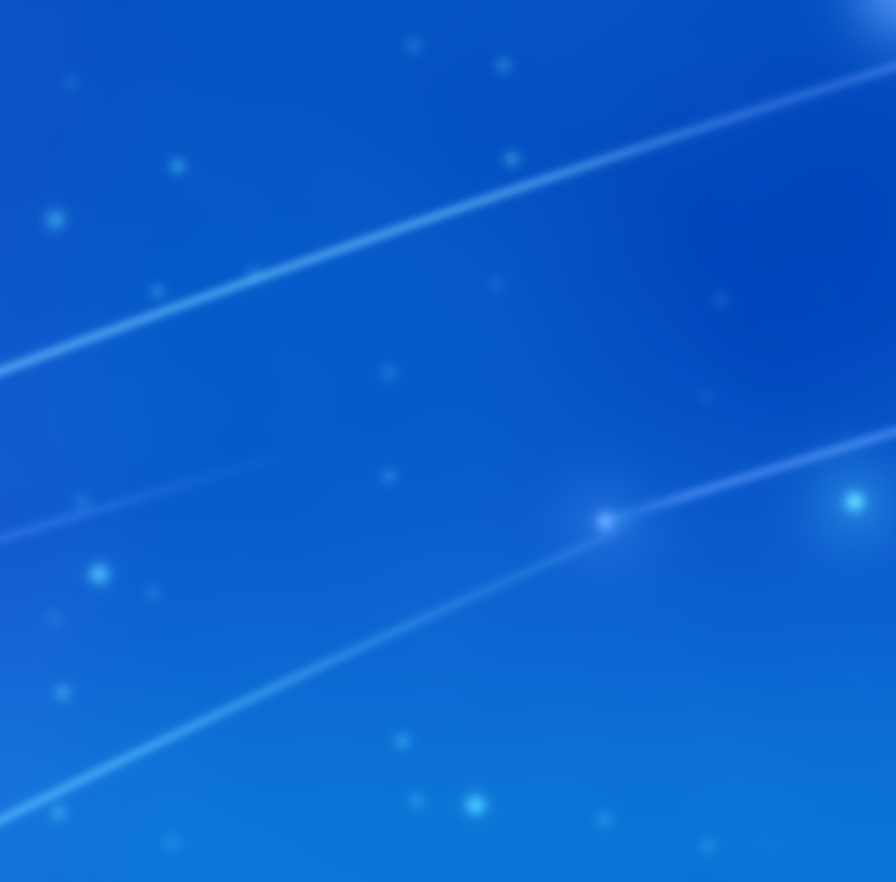
Reproduce this background procedurally as a WebGL 1 fragment shader.

```glsl
precision highp float;
// Deep blue sky: a soft vertical gradient with a dark pool and layered-sine haze,
// crossed by curved light streaks (parabolas with a gaussian profile) and dotted
// with glowing orbs, plus faint motes scattered by a jittered cell grid.

uniform vec2 u_resolution;

// Palette
const vec3 SKY_TOP = vec3(0.015, 0.325, 0.765);
const vec3 SKY_MID = vec3(0.020, 0.370, 0.800);
const vec3 SKY_LOW = vec3(0.045, 0.460, 0.845);
const vec3 VIOLET = vec3(0.060, -0.015, 0.015);
const vec3 STREAK_CYAN = vec3(0.20, 0.21, 0.11);
const vec3 STREAK_BLUE = vec3(0.18, 0.15, 0.12);
const vec3 ORB_CYAN = vec3(0.22, 0.33, 0.16);
const vec3 ORB_BLUE = vec3(0.24, 0.21, 0.16);

// Sizes, as fractions of the canvas height
const float STREAK_WIDTH = 0.0075;
const float ORB_RADIUS = 0.0125;
const float MOTE_RADIUS = 0.0105;
const float MOTE_CELLS = 8.0;
const float MOTE_DENSITY = 0.32;
const float HAZE_AMOUNT = 0.006;

float hash(vec2 cell) {
  return fract(sin(dot(cell, vec2(127.1, 311.7))) * 43758.5);
}

float gauss(float d, float width) {
  float q = d / width;
  return exp(-q * q);
}

// Distance between canvas positions, kept round on any aspect ratio
float span(vec2 a, vec2 b) {
  return length((a - b) * vec2(u_resolution.x / u_resolution.y, 1.0));
}

// Light along y = c.x + c.y * x + c.z * x^2
float streak(vec2 uv, vec3 c) {
  float aspect = u_resolution.x / u_resolution.y;
  float slope = (c.y + 2.0 * c.z * uv.x) / aspect;
  float d = uv.y - (c.x + uv.x * (c.y + c.z * uv.x));
  return gauss(d / sqrt(1.0 + slope * slope), STREAK_WIDTH);
}

// Bright core inside a wide, weak halo
float orb(vec2 uv, vec2 center, float halo) {
  float d = span(uv, center);
  return gauss(d, ORB_RADIUS) + halo * gauss(d, ORB_RADIUS * 4.5);
}

// One possible mote per cell, kept clear of the cell border
float motes(vec2 uv) {
  vec2 cell = floor(uv * MOTE_CELLS);
  vec2 jitter = vec2(hash(cell + 3.7), hash(cell + 9.2));
  vec2 center = (cell + 0.25 + 0.5 * jitter) / MOTE_CELLS;
  float present = step(hash(cell), MOTE_DENSITY);
  float strength = mix(0.15, 0.5, hash(cell + 5.1));
  return present * strength * gauss(span(uv, center), MOTE_RADIUS);
}

float haze(vec2 p) {
  float h = 0.0;
  float weight = 1.0;
  for (int i = 0; i < 3; i++) {
    h += weight * sin(p.x + 1.7 * sin(p.y)) * sin(p.y * 1.3 + p.x * 0.4);
    p = p.yx * 1.8 + 2.3;
    weight *= 0.5;
  }
  return h;
}

vec3 sky(vec2 uv) {
  vec3 color = mix(SKY_LOW, SKY_MID, smoothstep(0.02, 0.45, uv.y));
  color = mix(color, SKY_TOP, smoothstep(0.45, 0.95, uv.y));
  float pool = gauss(length((uv - vec2(0.90, 0.68)) / vec2(1.2, 1.0)), 0.24);
  color -= vec3(0.012, 0.075, 0.045) * pool;
  color += VIOLET * (0.5 * gauss(uv.x, 0.12) + 0.35 * gauss(uv.y - 0.35, 0.2));
  return color + HAZE_AMOUNT * haze(uv * 7.0);
}

void main() {
  vec2 uv = gl_FragCoord.xy / u_resolution;
  vec3 color = sky(uv);

  // Streaks: upper, lower left, lower right and a faint one at the left
  vec3 upperTint = mix(STREAK_CYAN, STREAK_BLUE, smoothstep(0.55, 0.9, uv.x));
  color += upperTint * streak(uv, vec3(0.579, 0.376, -0.03))
         * mix(1.0, 0.7, smoothstep(0.5, 0.9, uv.x));
  color += STREAK_CYAN * streak(uv, vec3(0.070, 0.505, -0.045))
         * mix(0.75, 0.3, smoothstep(0.1, 0.62, uv.x)) * smoothstep(0.74, 0.62, uv.x);
  color += STREAK_BLUE * streak(uv, vec3(0.199, 0.312, 0.0))
         * smoothstep(0.66, 0.78, uv.x) * 0.9;
  color += STREAK_BLUE * streak(uv, vec3(0.389, 0.31, -0.04))
         * 0.4 * smoothstep(0.40, 0.0, uv.x);

  // Large orbs and the corner glow
  color += ORB_BLUE * orb(uv, vec2(0.676, 0.409), 0.25);
  color += ORB_CYAN * orb(uv, vec2(0.954, 0.431), 0.35);
  color += ORB_BLUE * 1.1 * gauss(span(uv, vec2(1.01, 1.01)), 0.06);

  // Smaller orbs
  color += ORB_CYAN * 0.85 * orb(uv, vec2(0.531, 0.087), 0.04);
  color += ORB_CYAN * 0.85 * orb(uv, vec2(0.111, 0.349), 0.04);
  color += ORB_CYAN * 0.6 * orb(uv, vec2(0.062, 0.751), 0.04);

  // Scattered motes, thinning out to the right
  color += ORB_CYAN * motes(uv) * smoothstep(1.0, 0.55, uv.x);

  gl_FragColor = vec4(clamp(color, 0.0, 1.0), 1.0);
}
```
